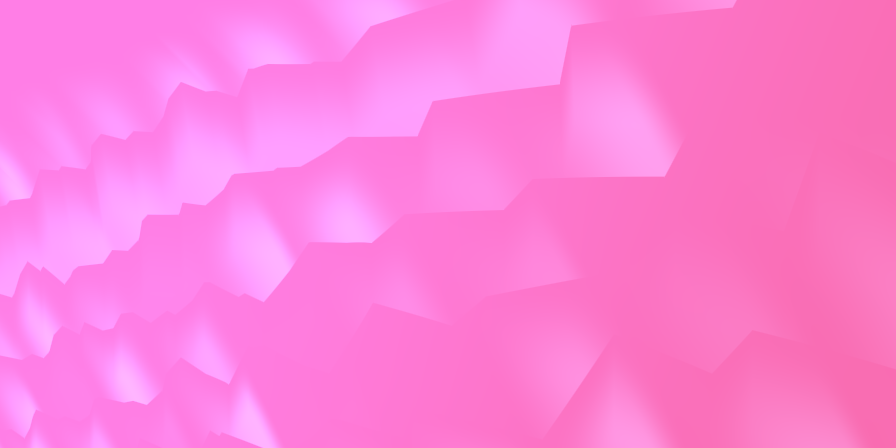
Give the GLSL for this background, as a WebGL 2 fragment shader.

```glsl
#version 300 es
precision highp float;

uniform vec2 u_resolution;
out vec4 fragColor;

const int LAYERS = 6;
const vec3 ORCHID = vec3(1.01, 0.495, 0.90);
const vec3 ROSE = vec3(0.975, 0.425, 0.695);
const vec3 GLOW = vec3(0.02, 0.165, 0.16);

float hash(float n) {
    n = fract(n * 0.1031);
    n *= n + 33.33;
    n *= n + n;
    return fract(n);
}

// Cells widen steadily from left to right
float cellCoord(float x) {
    return 5.0 * log(1.0 + 2.0 * max(x, -0.4));
}

// Uneven teeth, from near-vertical cliffs to broad wedges
float teeth(float t, float seed) {
    float cell = floor(t);
    float f = t - cell;
    float peak = mix(0.04, 0.45, hash(cell + seed));
    float tooth = min(f / peak, (1.0 - f) / (1.0 - peak));
    float drift = mix(hash(cell + seed + 31.0), hash(cell + seed + 32.0), f);
    return tooth * mix(0.3, 1.3, hash(cell + seed + 67.0)) + 0.8 * (drift - 0.5);
}

// Facet light: slow build-up, quicker fall-off, with some facets left plain
float streak(float t, float seed) {
    float cell = floor(t);
    float f = t - cell;
    float crest = mix(0.5, 0.85, hash(cell + seed));
    float profile = smoothstep(0.0, crest, f) * (1.0 - smoothstep(crest, 1.0, f));
    return profile * 1.2 * smoothstep(0.1, 0.75, hash(cell + seed + 43.0));
}

// Straight centre line of a ridge; the ridges fan out to the right
float ridgeLine(float x, float i) {
    return 0.76 - 0.25 * i + 0.016 * i * i + (0.45 - 0.013 * i * i) * x;
}

// Signed height of the ridge above a point; rear teeth lean left
float ridgeDepth(vec2 p, float i) {
    float line = ridgeLine(p.x, i);
    float x = p.x + 0.7 * exp(-1.5 * i) * (p.y - line);
    float t = cellCoord(x) + 0.37 * i;
    float coarse = teeth(t, 101.0 * i + 7.0);
    float fine = teeth(1.9 * t, 83.0 * i + 211.0);
    float fineShare = 0.4 * (1.0 - smoothstep(0.2, 0.9, x));
    return line + (0.045 + 0.07 * p.x) * (coarse + fineShare * fine) - p.y;
}

// Orchid at the upper left, rose toward the lower right
vec3 baseColour(vec2 p) {
    return mix(ORCHID, ROSE, smoothstep(0.45, 2.4, p.x + 0.4 * (1.0 - p.y)));
}

// Light gathers toward the foot of each ridge
float ridgeGlow(vec2 p, float depth, float i) {
    float foot = ridgeLine(p.x, i + 1.0);
    float gap = max(ridgeLine(p.x, i) - foot, 0.08);
    float rise = smoothstep(0.0, 0.95 * gap, depth);
    float lean = p.x + 0.45 * (p.y - foot);
    float facets = streak(cellCoord(lean) * 1.1 + 0.61 * i, 57.0 * i + 19.0);
    float continuity = 0.8 * exp(-1.5 * abs(i - 1.0)) * (1.0 - smoothstep(1.2, 1.4, p.x));
    return rise * mix(facets, 0.9, continuity) * mix(1.1, 0.8, smoothstep(0.6, 1.8, p.x));
}

void main() {
    vec2 p = gl_FragCoord.xy / u_resolution.y;
    vec3 base = baseColour(p);
    vec3 colour = base;

    // Ridges from back to front
    for (int n = 0; n < LAYERS; n++) {
        float i = float(n);
        float depth = ridgeDepth(p, i);
        float cover = clamp(depth / max(fwidth(depth), 0.00001) + 0.5, 0.0, 1.0);
        vec3 lit = base + GLOW * ridgeGlow(p, depth, i);
        colour = mix(colour, lit, cover);
    }

    fragColor = vec4(min(colour, 1.0), 1.0);
}
```
